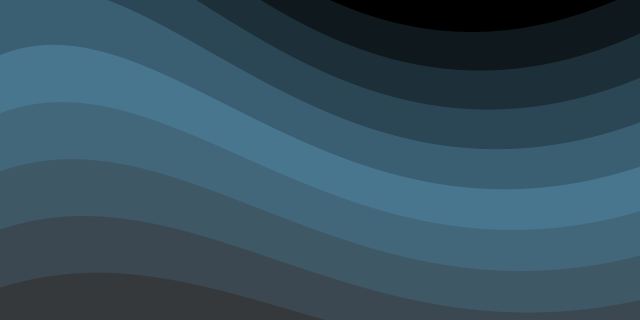
Write a Shadertoy shader that draws this background.

```glsl
// Flat layered waves that fall from black through blue to charcoal.
// Each band edge is a cubic Bezier curve whose handles shift from band to band;
// the bands are painted from top to bottom, each covering all below its edge.

#define EDGES 9
#define BLUE_BAND 5
#define SOLVE_STEPS 16
#define BLACK vec3(0.0)
#define BLUE vec3(0.282, 0.463, 0.561)
#define CHARCOAL vec3(0.212, 0.224, 0.235)

// Cubic Bezier through four scalar control values
float bezier(vec4 c, float t) {
    float s = 1.0 - t;
    return s * s * (s * c.x + 3.0 * t * c.y) + t * t * (3.0 * s * c.z + t * c.w);
}

// Height of a band edge at x; offset counts bands from the middle edge
float edgeHeight(float x, float offset) {
    float left = 0.828 - 0.1818 * offset;
    float right = 0.479 - 0.1388 * offset;
    float crestLift = 0.206;
    float troughDrop = 0.318 - 0.0464 * offset + 0.0021 * offset * offset;
    vec4 controlX = vec4(0.0, 0.2565 + 0.0163 * offset, 0.518 + 0.0143 * offset, 1.0);
    vec4 controlY = vec4(left, left + crestLift, right - troughDrop, right);

    // Bisect for the curve parameter, as x grows steadily along the curve
    float low = 0.0, high = 1.0;
    for (int i = 0; i < SOLVE_STEPS; i++) {
        float middle = 0.5 * (low + high);
        if (bezier(controlX, middle) < x) low = middle;
        else high = middle;
    }
    return bezier(controlY, 0.5 * (low + high));
}

// Even colour steps: black to blue, then blue to charcoal
vec3 bandColor(int band) {
    if (band <= BLUE_BAND) return mix(BLACK, BLUE, float(band) / float(BLUE_BAND));
    return mix(BLUE, CHARCOAL, float(band - BLUE_BAND) / float(EDGES - BLUE_BAND));
}

void mainImage(out vec4 fragColor, in vec2 fragCoord) {
    vec2 uv = fragCoord / iResolution.xy;
    vec3 color = bandColor(0);

    for (int i = 0; i < EDGES; i++) {
        float offset = float(i) - 0.5 * float(EDGES - 1);
        float depth = edgeHeight(uv.x, offset) - uv.y;
        float coverage = clamp(depth * iResolution.y + 0.5, 0.0, 1.0);
        color = mix(color, bandColor(i + 1), coverage);
    }
    fragColor = vec4(color, 1.0);
}
```
